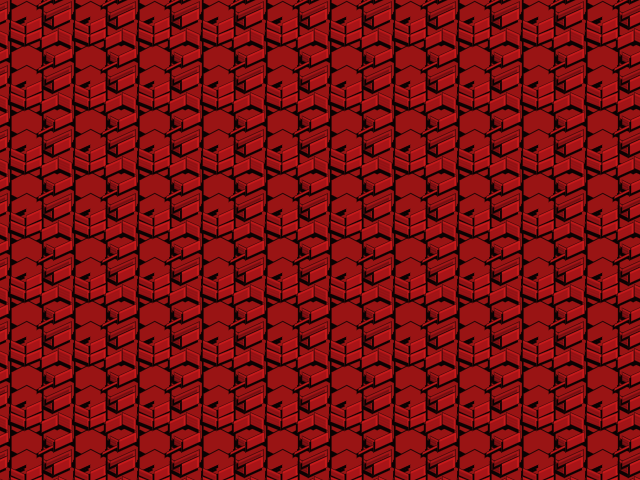
Give the GLSL for this pattern, as a Shadertoy shader.

```glsl
// Red relief of hexagonal blocks and slanted boxes in a square repeating tile.
// Two columns of overlapping hexagons form the base; corner boxes made of pairs
// of sheared faces are painted over them with shadows, thin seams and lit edges.

const float TILES_ACROSS = 10.0;
const vec2 TILE_START = vec2(0.158, 0.064);   // from the upper left corner
const vec2 HEX_HALF = vec2(0.25, 0.25);
const float HEX_SLOPE = 0.52;
const float HEX_SEAM = 0.013;
const float BOX_SEAM = 0.004;
const float ROW_STEP = 1.0 / 3.0;
const vec2 SHADOW_SHIFT = vec2(-0.025, 0.045);
const float RIM_INSET = 0.025;
const float RIM_WIDTH = 0.013;
const float RIDGE_COUNT = 150.0;
const float SOFTNESS = 0.75;                  // edge blur in pixels

const vec3 BLACK = vec3(0.04, 0.01, 0.01);
const vec3 DARK_RED = vec3(0.30, 0.04, 0.05);
const vec3 RED = vec3(0.60, 0.08, 0.08);
const vec3 LIT_RED = vec3(0.66, 0.08, 0.09);
const vec3 RIM_RED = vec3(0.82, 0.11, 0.11);

// Sheared faces: centre and half size, y pointing down.
const int FACE_COUNT = 12;
const vec4 FACES[FACE_COUNT] = vec4[](
    vec4(0.13, 0.275, 0.12, 0.022), vec4(0.13, 0.360, 0.12, 0.060),
    vec4(0.375, 0.330, 0.125, 0.085), vec4(0.125, 0.500, 0.12, 0.075),
    vec4(0.375, 0.500, 0.125, 0.075), vec4(0.86, 0.520, 0.11, 0.095),
    vec4(0.62, 0.550, 0.13, 0.090), vec4(0.60, 0.233, 0.08, 0.085),
    vec4(0.76, 0.097, 0.20, 0.050), vec4(0.82, 0.210, 0.14, 0.090),
    vec4(0.63, 0.848, 0.07, 0.070), vec4(0.84, 0.820, 0.14, 0.080));

// Slope and brightness of each face: 0 dark wedge, 1 lit front.
const vec2 FACE_STYLE[FACE_COUNT] = vec2[](
    vec2(0.45, 0.0), vec2(-0.45, 0.8), vec2(0.45, 1.0), vec2(-0.40, 0.85),
    vec2(0.40, 1.0), vec2(-0.45, 0.85), vec2(0.45, 0.95), vec2(-0.50, 0.6),
    vec2(0.45, 0.65), vec2(0.45, 1.0), vec2(-0.50, 0.6), vec2(0.45, 1.0));

// A thin bar lying across the lower corner of the tile.
const vec4 BAR = vec4(0.56, 0.965, 0.12, 0.022);
const float BAR_SLOPE = 0.5;

vec2 wrapTile(vec2 p) {
    return fract(p + 0.5) - 0.5;
}

float hexDistance(vec2 p) {
    p = abs(p);
    float roof = (p.y + HEX_SLOPE * p.x - HEX_HALF.y) / length(vec2(1.0, HEX_SLOPE));
    return max(p.x - HEX_HALF.x, roof);
}

float faceDistance(vec2 p, vec2 halfSize, float slope) {
    float lid = abs(p.y + slope * p.x) - halfSize.y;
    return max(abs(p.x) - halfSize.x, lid / length(vec2(1.0, slope)));
}

float cover(float d, float blur) {
    return 1.0 - smoothstep(-blur, blur, d);
}

// Shadow and seam go under the surface.
void paint(inout vec3 color, float d, float shadow, float seam, vec3 surface, float blur) {
    color = mix(color, BLACK, cover(min(shadow, d), blur));
    color = mix(color, surface, cover(d + seam, blur));
}

void paintFace(inout vec3 color, vec2 p, vec4 face, vec2 style, float blur) {
    vec2 q = wrapTile(p - face.xy);
    float d = faceDistance(q, face.zw, style.x);
    float shadow = faceDistance(q - SHADOW_SHIFT, face.zw, style.x);
    vec3 surface = mix(DARK_RED, LIT_RED, style.y);
    surface = mix(BLACK, surface, smoothstep(0.0, 0.25, style.y));

    // Ridges follow the slope and are strongest on the dim lids.
    float height = q.y + style.x * q.x;
    float ridge = 0.5 + 0.5 * sin(height * RIDGE_COUNT);
    surface *= 1.0 - 0.4 * ridge * (1.0 - style.y);

    // Light catches the upper and right edges.
    float edge = min(height + face.w, face.z - q.x);
    float rim = cover(abs(edge - RIM_INSET) - RIM_WIDTH, blur);
    surface = mix(surface, RIM_RED, 0.8 * rim * style.y);
    paint(color, d, shadow, BOX_SEAM, surface, blur);
}

void mainImage(out vec4 fragColor, in vec2 fragCoord) {
    vec2 fromTop = vec2(fragCoord.x, iResolution.y - fragCoord.y);
    vec2 p = fromTop / iResolution.x * TILES_ACROSS - TILE_START;
    float blur = SOFTNESS * TILES_ACROSS / iResolution.x;
    vec3 color = BLACK;

    // Base hexagons, the second column lowered by half a row.
    for (int i = 0; i < 6; i++) {
        float column = float(i % 2);
        float row = float((i / 2 + 1) % 3);   // middle row lies lowest
        vec2 center = vec2(0.26 + 0.5 * column, 0.2 + ROW_STEP * (row + 0.5 * column));
        vec2 q = wrapTile(p - center);
        float shadow = hexDistance(q - SHADOW_SHIFT);
        paint(color, hexDistance(q), shadow, HEX_SEAM, RED, blur);
    }

    // Raised boxes and the bar.
    for (int i = 0; i < FACE_COUNT; i++) {
        paintFace(color, p, FACES[i], FACE_STYLE[i], blur);
    }
    paintFace(color, p, BAR, vec2(BAR_SLOPE, 0.8), blur);

    fragColor = vec4(color, 1.0);
}
```
